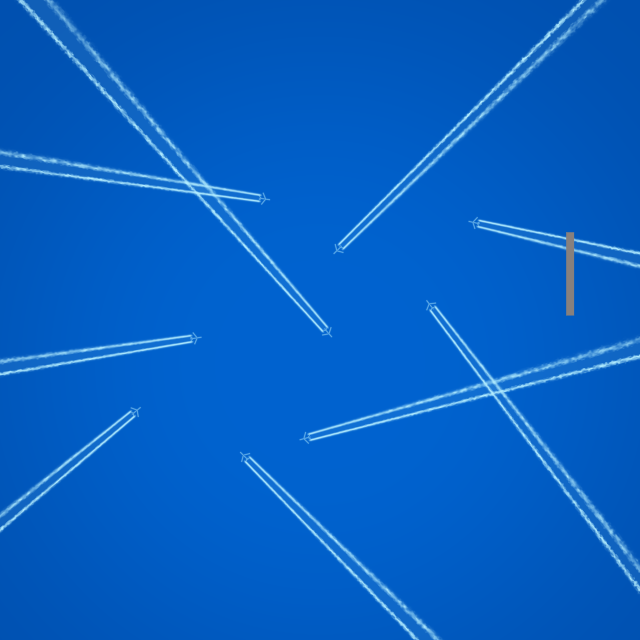
A Shadertoy shader for this texture:

```glsl
#define SKY_CENTER vec3(0.0, 0.385, 0.81)
#define SKY_CORNER vec3(0.0, 0.315, 0.69)
#define VAPOR_COLOR vec3(0.70, 0.93, 1.0)
#define BAR_COLOR vec3(0.53, 0.50, 0.49)
#define TRAIL_START 0.014
#define NEAR_SPREAD 0.0046
#define CORE_WIDTH 0.0017
#define GRAIN_SCALE 260.0
#define TRAIL_COUNT 9

// Each trail: nose position, then the centre of its far end.
const vec4 TRAILS[TRAIL_COUNT] = vec4[](
    vec4(0.518, 0.474, 0.054, 1.000),
    vec4(0.421, 0.688, 0.000, 0.751),
    vec4(0.522, 0.604, 0.926, 1.000),
    vec4(0.733, 0.654, 1.000, 0.594),
    vec4(0.667, 0.530, 1.000, 0.095),
    vec4(0.469, 0.313, 1.000, 0.456),
    vec4(0.314, 0.473, 0.000, 0.425),
    vec4(0.219, 0.363, 0.000, 0.183),
    vec4(0.376, 0.293, 0.668, 0.000));

// Half gap at the far end; the sign picks the more diffuse side.
const float SPREADS[TRAIL_COUNT] = float[](
    -0.0161, -0.0110, -0.0100, -0.0095, 0.0100,
    0.0120, -0.0096, -0.0085, 0.0115);

float hash(vec2 p) {
    vec3 q = fract(p.xyx * 0.1031);
    q += dot(q, q.yzx + 33.33);
    return fract((q.x + q.y) * q.z);
}

float noise(vec2 p) {
    vec2 cell = floor(p), f = fract(p);
    f = f * f * (3.0 - 2.0 * f);
    return mix(mix(hash(cell), hash(cell + vec2(1, 0)), f.x),
               mix(hash(cell + vec2(0, 1)), hash(cell + vec2(1, 1)), f.x), f.y);
}

float segmentDistance(vec2 p, vec2 a, vec2 b) {
    vec2 ab = b - a;
    return length(p - a - ab * clamp(dot(p - a, ab) / dot(ab, ab), 0.0, 1.0));
}

float softLine(float d, float width) {
    return exp(-d * d / (width * width));
}

// Local axes: x runs from the nose towards the tail, y across.
float aircraft(vec2 p, float pixel) {
    p.y = abs(p.y);
    float body = segmentDistance(p, vec2(0), vec2(0.016, 0));
    float wing = segmentDistance(p, vec2(0.006, 0), vec2(0.011, 0.0085));
    float fin = segmentDistance(p, vec2(0.013, 0), vec2(0.016, 0.003));
    float width = max(0.0012, 0.6 * pixel);
    return 0.48 * softLine(min(body, min(wing, fin)), width);
}

float contrail(vec2 p, float range, float spread, float seed, float pixel) {
    float along = max(p.x, 0.0);
    float gap = mix(NEAR_SPREAD, abs(spread), along / range);
    float across = p.y * sign(spread);

    // Ragged edges and grain grow with age.
    vec2 grainPos = vec2(p.x * 0.7, p.y) * GRAIN_SCALE + seed * 37.0 + 400.0;
    float grain = noise(grainPos);
    float ragged = noise(grainPos * 1.7 + 91.0) - 0.5;
    across += ragged * 0.006 * min(along, 0.6);
    float wear = clamp(along * 2.2, 0.0, 0.85);

    float core = max(CORE_WIDTH, 0.7 * pixel);
    float crisp = softLine(across + gap, core + 0.0027 * along);
    float diffuse = softLine(across - gap, core + 0.0058 * along);
    crisp *= (0.95 - 0.25 * along) * mix(1.0, 0.6 + 0.7 * grain, wear);
    diffuse *= max(0.92 - 0.7 * along, 0.3) * mix(1.0, 0.35 + 1.2 * grain, wear);

    float haze = 0.09 * smoothstep(gap * 1.3, gap * 0.6, abs(across));
    float start = smoothstep(TRAIL_START - 0.003, TRAIL_START + 0.003, p.x);
    return clamp(max(max(crisp, diffuse), haze), 0.0, 1.0) * start;
}

void mainImage(out vec4 fragColor, in vec2 fragCoord) {
    vec2 uv = fragCoord / iResolution.y;
    float pixel = 1.0 / iResolution.y;

    // Sky with darker corners
    float vignette = smoothstep(0.15, 0.75, length(uv - vec2(0.5, 0.43)));
    vec3 color = mix(SKY_CENTER, SKY_CORNER, vignette);

    // Aircraft and vapour
    float clearSky = 1.0;
    for (int i = 0; i < TRAIL_COUNT; i++) {
        vec2 nose = TRAILS[i].xy;
        vec2 path = TRAILS[i].zw - nose;
        float range = length(path);
        vec2 dir = path / range;
        vec2 offset = uv - nose;
        vec2 local = vec2(dot(offset, dir), dot(offset, vec2(-dir.y, dir.x)));
        float vapor = contrail(local, range, SPREADS[i], float(i), pixel);
        clearSky *= 1.0 - max(vapor, aircraft(local, pixel));
    }
    color = mix(VAPOR_COLOR, color, clearSky);

    // Upright bar
    vec2 box = abs(uv - vec2(0.891, 0.572)) - vec2(0.0062, 0.065);
    float bar = smoothstep(0.5 * pixel, -0.5 * pixel, max(box.x, box.y));
    color = mix(color, BAR_COLOR, bar);

    fragColor = vec4(color, 1.0);
}
```
